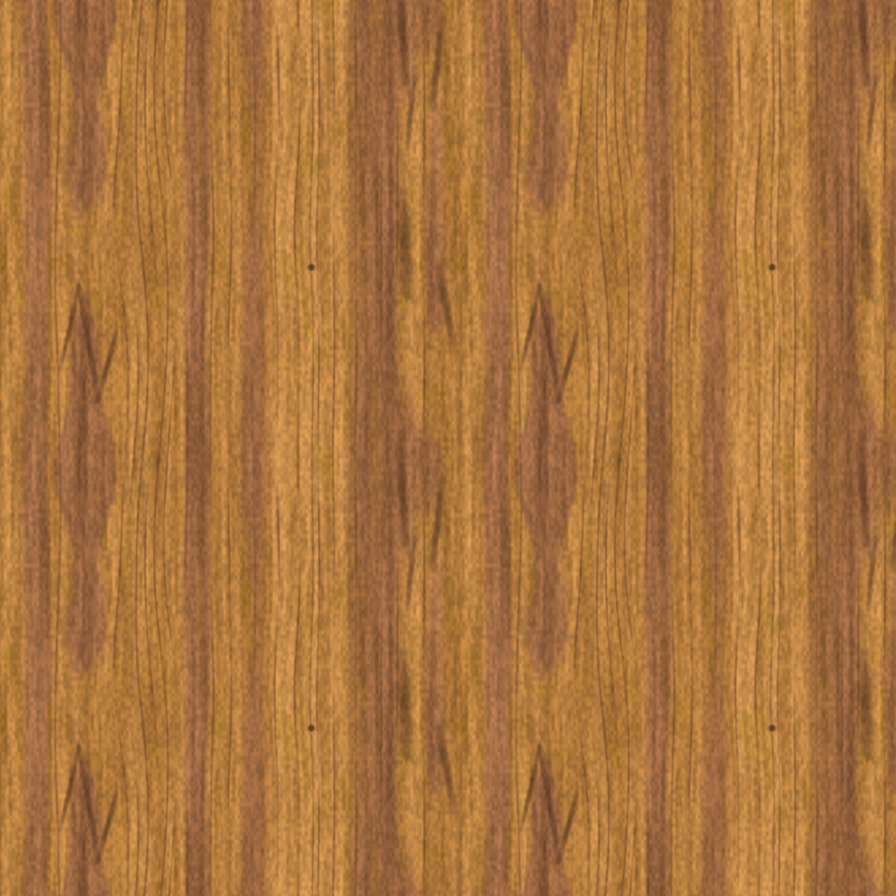
Write a WebGL 1 fragment shader that draws this texture.

```glsl
precision highp float;
// Repeating teak veneer: vertical grain, brown heartwood, flame figure and dark streaks.
uniform vec2 u_resolution;

const float TILE = 0.5143;         // side of one repeat, in canvas units
const float LINE_WIDTH = 0.0048;   // growth line width, in tile units
const float GRAIN_CONTRAST = 1.25;
const float FLECK_CONTRAST = 0.20;
const float THREAD_CONTRAST = 0.22;
const float TAU = 6.28319;
const vec3 DARK = vec3(0.37, 0.23, 0.14);
const vec3 UMBER = vec3(0.48, 0.30, 0.18);
const vec3 ROSE = vec3(0.67, 0.45, 0.29);
const vec3 OCHRE = vec3(0.60, 0.40, 0.17);
const vec3 GOLD = vec3(0.70, 0.48, 0.23);
const vec3 PALE = vec3(0.79, 0.56, 0.30);
const vec3 OLIVE = vec3(0.64, 0.47, 0.13);

float hash(vec2 p) {
  return fract(sin(dot(p, vec2(12.9898, 78.233))) * 43758.55);
}

// Value noise that wraps over the unit tile, with the given cell counts.
float noise(vec2 p, vec2 cells, float seed) {
  vec2 q = p * cells, i = floor(q), f = fract(q);
  f = f * f * (3.0 - 2.0 * f);
  vec2 a = mod(i, cells) + seed, b = mod(i + 1.0, cells) + seed;
  return mix(mix(hash(a), hash(vec2(b.x, a.y)), f.x),
             mix(hash(vec2(a.x, b.y)), hash(b), f.x), f.y);
}

float band(float x, float left, float right, float soft) {
  return smoothstep(left - soft, left + soft, x) - smoothstep(right - soft, right + soft, x);
}

// Soft stroke from a to b, fading at its ends and wrapping over the tile.
float streak(vec2 p, vec2 a, vec2 b, float width) {
  vec2 axis = b - a;
  vec2 d = fract(p - 0.5 * (a + b) + 0.5) - 0.5;
  float t = clamp(dot(d, axis) / dot(axis, axis), -0.5, 0.5);
  return (1.0 - 2.2 * t * t) * (1.0 - smoothstep(width * 0.1, width, length(d - axis * t)));
}

// Long brown patch whose pointed top lies at the flame apex.
float heartwood(vec2 p) {
  float s = fract(p.y - 0.62);
  float halfWidth = 0.03 * smoothstep(0.0, 0.2, s) + 0.035 * band(s, 0.28, 0.50, 0.12);
  halfWidth += 0.008 * sin(TAU * 3.0 * s);
  float shape = smoothstep(-0.018, 0.016, halfWidth - abs(p.x - 0.186));
  return shape * smoothstep(0.0, 0.1, s) * (1.0 - smoothstep(0.76, 0.90, s));
}

float brownBands(vec2 p) {
  float m = band(p.x, 0.052, 0.105, 0.014) * 0.85;
  m += band(p.x, 0.395, 0.455, 0.016) * 0.65;
  m += band(p.x, 0.525, 0.570, 0.018) * 0.5;
  m += band(p.x, 0.765, 0.865, 0.028) * 0.65;
  m += band(p.x, 0.870, 0.975, 0.020) * 0.6 * smoothstep(0.4, 0.75, noise(p, vec2(18.0, 6.0), 7.0));
  return max(m, 0.9 * heartwood(p));
}

// Fine, gently leaning lines beside the flame and along the plain boards.
float growthLines(vec2 p) {
  float lines = 0.0;
  for (int i = 0; i < 18; i++) {
    float k = float(i);
    float x = k < 6.0 ? 0.265 + 0.021 * k : 0.40 + 0.046 * (k - 6.0) + 0.02 * hash(vec2(k, 3.0));
    float lean = k < 6.0 ? 0.014 : 0.001;
    x += lean * sin(TAU * p.y + 2.4 + 0.3 * k);
    float fade = noise(p, vec2(1.0, 6.0), 30.0 + k);
    lines += (1.0 - smoothstep(0.0, LINE_WIDTH, abs(p.x - x))) * smoothstep(0.1, 0.8, fade);
  }
  float edge = 0.125 + 0.008 * sin(TAU * p.y + 1.0);
  lines += 0.8 * (1.0 - smoothstep(0.0, LINE_WIDTH, abs(p.x - edge)));
  lines += 0.7 * (1.0 - smoothstep(0.0, LINE_WIDTH, abs(p.x - 0.676)));
  return min(lines, 1.0);
}

float darkFigure(vec2 p) {
  float d = streak(p, vec2(0.170, 0.62), vec2(0.128, 0.80), 0.009);
  d += streak(p, vec2(0.170, 0.62), vec2(0.213, 0.87), 0.011);
  d += streak(p, vec2(0.213, 0.87), vec2(0.252, 0.72), 0.010);
  d += streak(p, vec2(0.874, 0.42), vec2(0.884, 0.64), 0.020);
  d += streak(p, vec2(0.955, 0.58), vec2(0.985, 0.76), 0.014);
  d += streak(p, vec2(0.962, 0.04), vec2(0.940, 0.24), 0.012);
  d += streak(p, vec2(0.872, -0.02), vec2(0.880, 0.18), 0.014);
  d += streak(p, vec2(0.900, 0.17), vec2(0.885, 0.32), 0.010);
  return min(d, 1.0);
}

void main() {
  vec2 uv = gl_FragCoord.xy / u_resolution;
  vec2 tile = fract(vec2(uv.x, 1.0 - uv.y) / TILE);
  vec2 p = tile;
  p.x += 0.012 * (noise(tile, vec2(8.0, 4.0), 3.0) - 0.5);

  // Grain from long fibres to short pores.
  float fibre = noise(p, vec2(66.0, 2.0), 11.0);
  float thread = noise(p, vec2(132.0, 7.0), 17.0);
  float pore = noise(tile, vec2(150.0, 40.0), 23.0);
  float fleck = noise(tile, vec2(170.0, 110.0), 37.0);
  float cloud = noise(p, vec2(10.0, 4.0), 29.0);
  float grain = 0.50 * fibre + 0.28 * thread + 0.22 * cloud - 0.5;

  // Golden sapwood, then brown bands broken up along the fibres.
  float pale = band(p.x, 0.575, 0.765, 0.03) + 0.45 * band(p.x, 0.22, 0.39, 0.03);
  float tone = clamp(0.52 + 0.25 * pale + GRAIN_CONTRAST * grain, 0.0, 1.0);
  vec3 sapwood = mix(mix(OCHRE, GOLD, min(2.0 * tone, 1.0)), PALE, max(2.0 * tone - 1.0, 0.0));
  vec3 brown = mix(UMBER, ROSE, clamp(0.6 + GRAIN_CONTRAST * grain, 0.0, 1.0));
  float split = 0.7 * noise(p, vec2(58.0, 3.0), 53.0) + 0.3 * thread - 0.5;
  float brownness = smoothstep(0.12, 0.88, brownBands(p) + 0.12 + (0.9 - 0.5 * pale) * split);
  vec3 color = mix(sapwood, brown, brownness);

  // Uneven yellow stain, growth lines, streaks and a pin knot.
  float stain = smoothstep(0.68, 0.95, noise(tile, vec2(48.0, 14.0), 41.0));
  color = mix(color, OLIVE, 0.35 * stain * (1.0 - brownness));
  color = mix(color, UMBER, 0.6 * growthLines(p));
  color = mix(color, DARK, 0.68 * darkFigure(p));
  float knot = 1.0 - smoothstep(0.003, 0.011, length(tile - vec2(0.676, 0.58)));
  color = mix(color, DARK * 0.8, 0.8 * knot);
  color *= 1.0 + FLECK_CONTRAST * (fleck - 0.5) + THREAD_CONTRAST * (0.5 * thread + 0.5 * pore - 0.5);
  gl_FragColor = vec4(color, 1.0);
}
```
